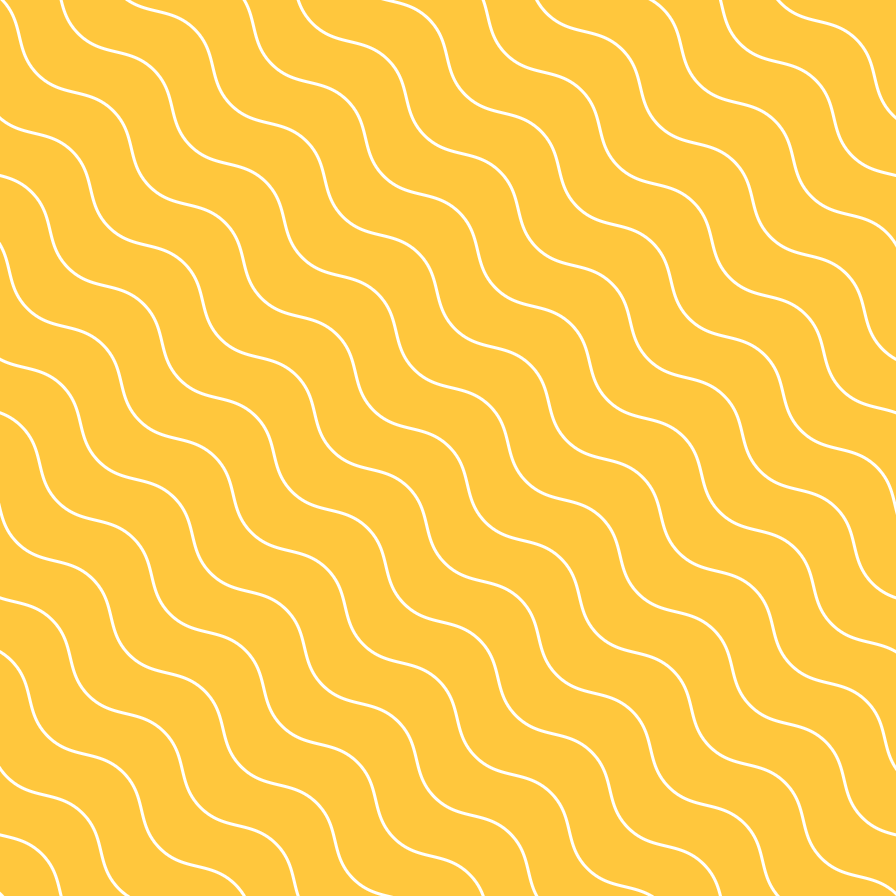
Reproduce this pattern procedurally as a Shadertoy shader.

```glsl
// Thin white wavy lines running diagonally down a warm yellow ground.

const float TAU = 6.2831853;
const vec3 YELLOW = vec3(1.0, 0.78, 0.24);
const vec3 WHITE = vec3(1.0, 1.0, 0.995);

const float WAVELENGTH = 1.0 / 8.0;    // period along the diagonal
const float SPACING = 1.0 / 22.0;      // step between neighbouring lines
const float LINE_OFFSET = -0.0096;
const float LINE_WIDTH = 0.0034;

// Wave height (x) and slope (y); the third harmonic rounds the bends.
vec2 roundedWave(float along, float wavelength, float amplitude) {
    float k = TAU / wavelength;
    float a = k * along;
    float height = cos(a) - 0.029 * cos(3.0 * a);
    float slope = -k * (sin(a) - 0.087 * sin(3.0 * a));
    return amplitude * vec2(height, slope);
}

// Signed offset to the nearest multiple of a period.
float nearestRepeat(float x, float period) {
    return x - period * round(x / period);
}

// Distance to the nearest wavy line, in canvas units.
float waveLineDistance(vec2 p) {
    // Diagonal axes: x runs down to the right, y up to the right.
    vec2 diagonal = 0.5 * vec2(p.x + 1.0 - p.y, p.x - 1.0 + p.y);
    vec2 wave = roundedWave(diagonal.x, WAVELENGTH, 0.01126);
    float offset = nearestRepeat(diagonal.y - LINE_OFFSET - wave.x, SPACING);
    return sqrt(2.0) * abs(offset) / sqrt(1.0 + wave.y * wave.y);
}

// Antialiased coverage of a stroke.
float stroke(float dist, float width, float pixel) {
    return clamp((0.5 * width - dist) / pixel + 0.5, 0.0, 1.0);
}

void mainImage(out vec4 fragColor, in vec2 fragCoord) {
    float pixel = 1.0 / iResolution.y;
    float line = stroke(waveLineDistance(fragCoord * pixel), LINE_WIDTH, pixel);
    fragColor = vec4(mix(YELLOW, WHITE, line), 1.0);
}
```
